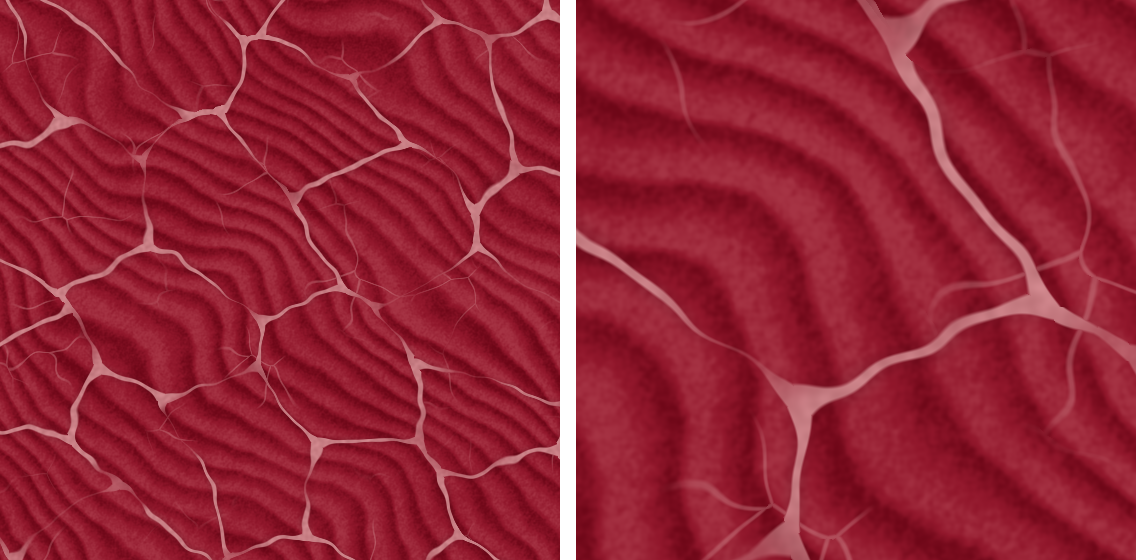
Left: the whole. Right: its middle third, enlarged.
Write a three.js fragment shader that draws this texture.

```glsl
// Crimson tissue: wavy diagonal folds with shaded creases, split by pale branching veins.
// Folds are a noise-bent sawtooth; veins are warped Voronoi borders that web at junctions;
// fine gradient noise adds the fibrous grain.
varying vec2 vUv;

vec2 hash2(vec2 p) {
  vec3 q = fract(p.xyx * vec3(0.1031, 0.1030, 0.0973));
  q += dot(q, q.yzx + 33.33);
  return fract((q.xx + q.yz) * q.zy);
}

float gradientNoise(vec2 p) {
  vec2 i = floor(p), f = fract(p);
  vec2 u = f * f * f * (f * (f * 6.0 - 15.0) + 10.0);
  vec2 o = vec2(0.0, 1.0);
  i += 40.0;
  float a = dot(hash2(i) * 2.0 - 1.0, f);
  float b = dot(hash2(i + o.yx) * 2.0 - 1.0, f - o.yx);
  float c = dot(hash2(i + o.xy) * 2.0 - 1.0, f - o.xy);
  float d = dot(hash2(i + o.yy) * 2.0 - 1.0, f - o.yy);
  return mix(mix(a, b, u.x), mix(c, d, u.x), u.y);
}

vec2 noise2(vec2 p) {
  return vec2(gradientNoise(p), gradientNoise(p + 17.3));
}

// x: distance to the closest cell border, y: distance to the next one (small at junctions)
vec2 cellBorders(vec2 p) {
  vec2 cell = floor(p), local = fract(p);
  vec2 first = vec2(9.0), second = vec2(9.0), third = vec2(9.0);
  for (int y = -2; y <= 2; y++) {
    for (int x = -2; x <= 2; x++) {
      vec2 g = vec2(float(x), float(y));
      vec2 r = g + 0.1 + 0.8 * hash2(cell + g + 60.0) - local;
      float d = dot(r, r);
      if (d < dot(first, first)) {
        third = second; second = first; first = r;
      } else if (d < dot(second, second)) {
        third = second; second = r;
      } else if (d < dot(third, third)) {
        third = r;
      }
    }
  }
  return vec2(dot(first + second, normalize(second - first)),
              dot(first + third, normalize(third - first))) * 0.5;
}

// Sharp rise out of the crease, then a slow fall into the next shadow
float foldProfile(float phase) {
  float f = fract(phase);
  return smoothstep(0.0, 0.24, f) * (1.0 - smoothstep(0.38, 1.0, f));
}

void main() {
  vec2 p = vUv;
  vec2 across = normalize(vec2(0.66, 0.75));
  vec2 along = vec2(across.y, -across.x);

  // Folds
  float phase = 21.0 * dot(p, across) + 3.6 * gradientNoise(p * 2.9 + 3.0)
              + 1.1 * gradientNoise(p * 6.5 + 8.0) + 0.12 * gradientNoise(p * 28.0);
  float depth = 0.66 + 0.35 * gradientNoise(p * 4.0 + 21.0);
  float tone = 0.52 + depth * (foldProfile(phase) - 0.54);

  // Broad patches, mottling and fibrous grain
  vec2 fibre = vec2(dot(p, along), dot(p, across));
  tone += 0.28 * gradientNoise(p * 5.0 + 11.0) + 0.16 * gradientNoise(p * 30.0);
  tone += 0.24 * gradientNoise(fibre * vec2(150.0, 90.0))
        + 0.22 * gradientNoise(p * 230.0);

  vec3 crease = vec3(0.43, 0.025, 0.09);
  vec3 flesh = vec3(0.57, 0.09, 0.17);
  vec3 ridge = vec3(0.65, 0.20, 0.265);
  vec3 color = mix(crease, flesh, smoothstep(-0.1, 0.58, tone));
  color = mix(color, ridge, smoothstep(0.48, 1.08, tone));

  // Main veins, thick at junctions and fading out along some borders
  vec2 bent = p + 0.055 * noise2(p * 6.0 + 5.0) + 0.012 * noise2(p * 24.0);
  vec2 plate = vec2(dot(bent, along) * 3.7, dot(bent, across) * 5.0);
  vec2 border = cellBorders(plate);
  float strength = smoothstep(-0.2, 0.06, gradientNoise(p * 5.5 + 31.0));
  float junction = 1.0 - smoothstep(0.0, 0.16, border.y);
  float width = 0.003 + 0.010 * strength + 0.028 * junction * junction;
  float vein = 1.0 - smoothstep(width - 0.004, width + 0.009, border.x);
  vein *= mix(0.22, 0.95, max(strength, 0.5 * junction));

  // Hair-thin side branches
  vec2 twig = cellBorders(bent * 8.0 + 0.15 * noise2(p * 18.0) + 7.0);
  float hair = 1.0 - smoothstep(0.003, 0.022, twig.x);
  hair *= 0.42 * smoothstep(0.02, 0.3, gradientNoise(p * 7.0 + 47.0));

  // Soft shadow beside the veins, then the pale tissue itself
  color *= 1.0 - 0.10 * strength * (1.0 - smoothstep(0.0, 0.07, border.x));
  vec3 pale = vec3(0.80, 0.52, 0.54) + 0.09 * gradientNoise(p * 110.0);
  color = mix(color, pale, max(vein, hair));

  gl_FragColor = vec4(color, 1.0);
}
```
